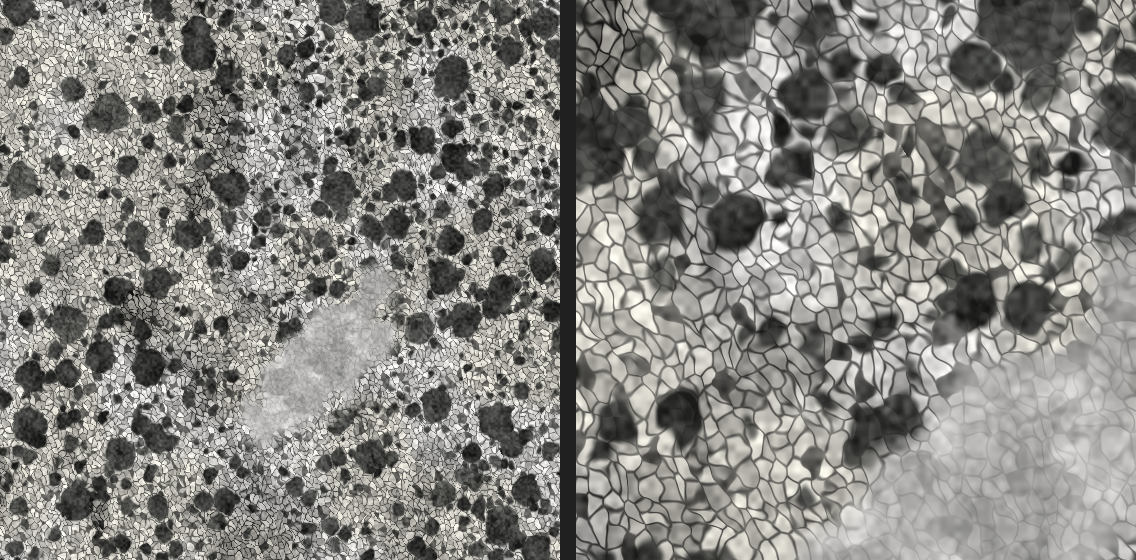
Left: the whole. Right: its middle third, enlarged.
A three.js fragment shader for this texture:

```glsl
#define GRAIN_SCALE vec2(118.0, 80.0)
#define GRAIN_TILT 0.45
#define BIG_SPOTS 13.0
#define MID_SPOTS 25.0
#define SMALL_SPOTS 50.0
#define EDGE_SOFTNESS 0.0026
#define RAGGEDNESS 0.009
#define PATCH_CENTER vec2(0.575, 0.345)
#define PATCH_SIZE vec2(0.19, 0.075)
#define STONE_TINT vec3(1.012, 1.0, 0.955)
#define PATCH_TINT vec3(1.0, 0.995, 0.99)
#define LICHEN_TINT vec3(0.99, 1.01, 0.97)

varying vec2 vUv;

vec3 hash3(vec2 p) {
  vec3 q = fract(p.xyx * vec3(0.1031, 0.1030, 0.0973));
  q += dot(q, q.yxz + 33.33);
  return fract((q.xxy + q.yzz) * q.zyx);
}

float noise(vec2 p) {
  vec2 i = floor(p);
  vec2 f = fract(p);
  f = f * f * (3.0 - 2.0 * f);
  float low = mix(hash3(i).x, hash3(i + vec2(1.0, 0.0)).x, f.x);
  float high = mix(hash3(i + vec2(0.0, 1.0)).x, hash3(i + 1.0).x, f.x);
  return mix(low, high, f.y);
}

vec2 noise2(vec2 p) {
  return vec2(noise(p), noise(p + 47.3)) - 0.5;
}

mat2 rotation(float angle) {
  float c = cos(angle), s = sin(angle);
  return mat2(c, -s, s, c);
}

// Cellular grain: x is the distance to the cell border, y a random per cell
vec2 grains(vec2 p) {
  vec2 cell = floor(p);
  float nearest = 9.0, second = 9.0, shade = 0.0;
  for (int j = -1; j <= 1; j++) {
    for (int i = -1; i <= 1; i++) {
      vec2 id = cell + vec2(float(i), float(j));
      vec3 h = hash3(id);
      float d = length(id + h.xy - p);
      if (d < nearest) {
        second = nearest;
        nearest = d;
        shade = h.z;
      } else {
        second = min(second, d);
      }
    }
  }
  return vec2(second - nearest, shade);
}

// Scattered round spots, clustered by a slow noise; returns their opacity
float spots(vec2 p, float scale, float share) {
  vec2 q = p * scale;
  vec2 cell = floor(q);
  float soft = EDGE_SOFTNESS * scale;
  float cover = 0.0;
  for (int j = -1; j <= 1; j++) {
    for (int i = -1; i <= 1; i++) {
      vec2 id = cell + vec2(float(i), float(j));
      vec3 place = hash3(id + scale);
      vec3 kind = hash3(id + scale + 71.0);
      float cluster = 0.35 + 1.3 * noise(id / scale * 7.0 + scale);
      float present = step(kind.x, share * cluster);
      float radius = mix(0.2, 0.44, kind.y);
      vec2 offset = (q - id - 0.5 - (place.xy - 0.5) * 0.8) * vec2(1.06, 0.94);
      float disc = 1.0 - smoothstep(-soft, soft, length(offset) - radius);
      cover = max(cover, present * disc * mix(0.72, 1.0, sqrt(kind.z)));
    }
  }
  return cover;
}

void main() {
  vec2 uv = vUv;
  vec2 ragged = uv + RAGGEDNESS * (noise2(uv * 48.0) + 0.55 * noise2(uv * 125.0));

  // Pale stone flecks with dark gaps
  vec2 grain = grains(rotation(GRAIN_TILT) * ragged * GRAIN_SCALE);
  float fine = noise(uv * 230.0) - 0.5;
  float broad = noise(uv * 9.0 + 5.0);
  float fleck = mix(0.64, 0.93, grain.y) - 0.28 * step(grain.y, 0.06);
  float tone = mix(0.40, fleck, smoothstep(0.0, 0.24, grain.x));
  tone += 0.22 * fine + 0.08 * (broad - 0.5);

  // Smoky stains, stronger toward the left
  float stain = smoothstep(0.55, 0.85, noise(ragged * vec2(17.0, 11.0) + 3.0));
  tone -= stain * mix(0.26, 0.10, smoothstep(0.2, 0.7, uv.x));
  vec3 color = tone * mix(STONE_TINT, PATCH_TINT, smoothstep(0.45, 0.8, broad));

  // Smooth worn patch along the falling diagonal
  vec2 along = rotation(0.85) * (uv - PATCH_CENTER + 0.05 * noise2(uv * 13.0));
  float reach = length(along / PATCH_SIZE) + 0.5 * (noise(ragged * 32.0) - 0.5);
  float worn = 1.0 - smoothstep(0.75, 1.08, reach);
  float mottle = noise(ragged * 28.0) - 0.5;
  float wornTone = 0.70 + 0.16 * mottle + 0.10 * fine + 0.12 * (tone - 0.7);
  wornTone += 0.13 * smoothstep(0.66, 0.9, noise(ragged * vec2(40.0, 55.0)));
  color = mix(color, wornTone * PATCH_TINT, worn * 0.92);

  // Dark lichen in three sizes; the small dots gather at the upper right
  float dotShare = mix(0.14, 0.52, smoothstep(0.65, 1.3, uv.x + 0.6 * uv.y));
  float lichen = spots(ragged, BIG_SPOTS, 0.40);
  lichen = max(lichen, spots(ragged, MID_SPOTS, 0.36));
  lichen = max(lichen, spots(ragged, SMALL_SPOTS, dotShare));
  lichen *= 1.0 - 0.93 * (1.0 - smoothstep(0.85, 1.25, reach));

  float crust = 0.19 + 0.20 * (noise(uv * 42.0) - 0.5) + 0.16 * fine;
  crust += 0.06 * (grain.y - 0.5);
  color = mix(color, max(crust, 0.07) * LICHEN_TINT, lichen);

  gl_FragColor = vec4(clamp(color, 0.0, 1.0), 1.0);
}
```
